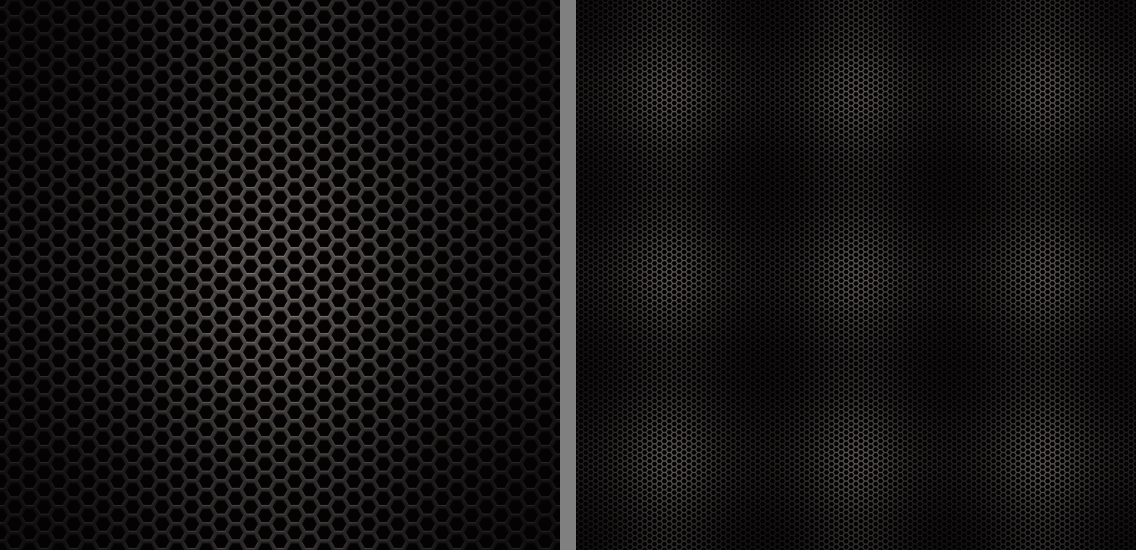
Left: one tile. Right: repeated 3 by 3.
This pattern is drawn by a Shadertoy shader. Its source:

```glsl
// Dark metal mesh of flat-topped hexagonal holes under a soft central light.
// A distance to the nearest cell wall gives the bars and their bevelled rims;
// the light is built from whole-period sines, so every edge wraps seamlessly.

#define REPEATS vec2(19.0, 32.0)            // double columns across, rows down
#define WALL 0.235                          // bar width in row heights
#define LIGHT_PEAK 0.315                    // bar brightness at the centre
#define LIGHT_FALL vec2(1.05, 0.62)         // falloff across and down
#define RIM_LIGHT 0.42                      // bevel contrast
#define RIM_GLINT 0.045                     // glint that survives in the dark
#define GRAIN 0.10                          // strength of the fine wear
#define GRAIN_CELLS vec2(256.0, 251.0)      // wear cells over the canvas
#define METAL_TINT vec3(1.03, 0.99, 0.97)
#define HOLE_COLOR vec3(0.014, 0.008, 0.008)

const float PI = 3.14159265;
const vec2 SLANT = vec2(0.8660254, 0.5);    // normal of a slanted hexagon side

float hash(vec2 p) {
    return fract(sin(dot(p, vec2(127.1, 311.7))) * 43758.5453);
}

// Offset from the nearest cell centre, in row heights
vec2 hexOffset(vec2 p) {
    vec2 cell = vec2(2.0 * SLANT.x, 1.0);
    vec2 a = (fract(p) - 0.5) * cell;
    vec2 b = (fract(p + 0.5) - 0.5) * cell;
    return dot(a, a) < dot(b, b) ? a : b;
}

// Periodic elliptical pool of light
float centralLight(vec2 uv) {
    vec2 s = sin(PI * (uv - 0.5));
    return exp(-dot(s * s, LIGHT_FALL));
}

void mainImage(out vec4 fragColor, in vec2 fragCoord) {
    vec2 uv = fragCoord / iResolution.xy;
    vec2 offset = hexOffset(uv * REPEATS);
    float aa = 0.6 * REPEATS.y / iResolution.y;

    // Nearest side: distance to the bar's centre line and upward tilt of its bevel
    vec2 q = abs(offset);
    float slanted = dot(q, SLANT);
    float wallDist = 0.5 - max(q.y, slanted);
    float sideY = mix(0.5, 1.0, smoothstep(-aa, aa, q.y - slanted));
    float tilt = -sideY * clamp(offset.y / 0.1, -1.0, 1.0);

    // Bars with a lit upper rim and a shaded lower rim
    float halfWall = 0.5 * WALL;
    float bar = smoothstep(-aa, aa, halfWall - wallDist);
    float rim = smoothstep(0.15 * halfWall, 0.85 * halfWall, wallDist);
    float light = centralLight(uv);
    float metal = LIGHT_PEAK * light * (1.0 + RIM_LIGHT * rim * tilt);
    metal += RIM_GLINT * rim * max(tilt, 0.0);

    // Fine wear on the bars
    metal *= 1.0 + GRAIN * (hash(floor(fract(uv) * GRAIN_CELLS)) - 0.5);

    // Faint inner thickness just inside each hole
    float inner = 1.0 - smoothstep(halfWall, halfWall + 0.08, wallDist);
    vec3 hole = HOLE_COLOR + 0.04 * light * inner;

    fragColor = vec4(mix(hole, metal * METAL_TINT, bar), 1.0);
}
```
